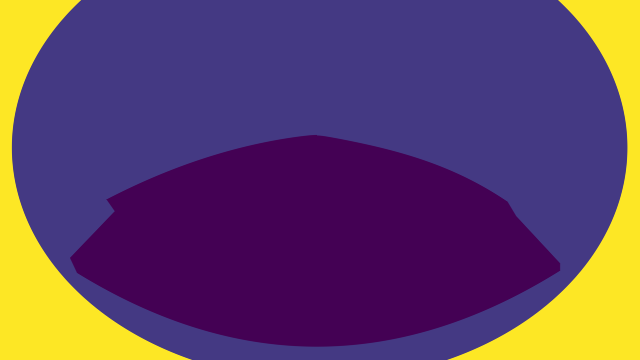
A WebGL 2 fragment shader for this background:

```glsl
#version 300 es
precision highp float;
// A notched dark mound inside a wide indigo ellipse on a yellow ground.
uniform vec2 u_resolution;
out vec4 fragColor;

// Approximate signed distance to an axis-aligned ellipse
float ellipseDistance(vec2 p, vec2 radii) {
    float k = length(p / radii);
    return k * (k - 1.0) / max(length(p / (radii * radii)), 1e-4);
}

// Signed field of the mound, negative inside
float moundDistance(vec2 p) {
    // Domed roof: parabolic on the left, cubic on the right
    float d = sqrt(p.x * p.x + 0.0003);
    float drop = p.x < 0.0 ? 0.1 * d + 0.359 * d * d
                           : 0.19 * d + 0.58 * d * d * d;
    float roof = (p.y - 0.127 + drop) * 0.92;

    // Parabolic bowl below
    float bowl = (-0.463 + 0.462 * p.x * p.x - p.y) * 0.9;

    // Left flank: a notch above, a blunt tip below
    float left = min(-0.583 - 0.7 * (p.y + 0.0556), -0.5625 + 0.96 * (p.y + 0.088));
    left = max(left, -0.685 - 0.47 * (p.y + 0.2176));

    // Right flank: a gentler notch and tip
    float right = max(0.537 - 0.6 * (p.y + 0.0718), 0.5556 - 0.93 * (p.y + 0.1019));
    right = min(right, 0.676);

    float sides = max(left - p.x, p.x - right) * 0.75;
    return max(max(roof, bowl), sides);
}

void main() {
    vec2 p = (gl_FragCoord.xy - 0.5 * u_resolution) / u_resolution.y;
    float edge = 0.6 / u_resolution.y;

    vec3 yellow = vec3(0.993, 0.906, 0.145);
    vec3 indigo = vec3(0.267, 0.224, 0.514);
    vec3 plum = vec3(0.267, 0.004, 0.329);

    // Layers from back to front
    float oval = ellipseDistance(p - vec2(-0.001, 0.09), vec2(0.855, 0.648));
    float mound = moundDistance(p - vec2(-0.009, 0.0));
    vec3 color = mix(indigo, yellow, smoothstep(-edge, edge, oval));
    color = mix(plum, color, smoothstep(-edge, edge, mound));
    fragColor = vec4(color, 1.0);
}
```
